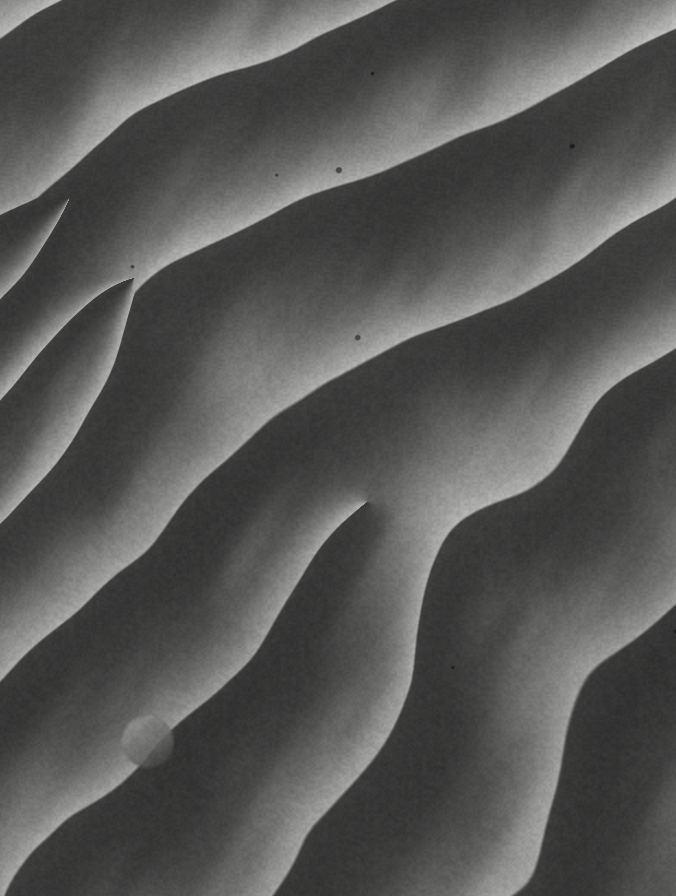
Give the GLSL for this texture, as a Shadertoy shader.

```glsl
// Wind-blown sand ripples seen from above, in soft grey light.
// A warped phase field counts the crests; forks add a turn of phase where a
// crest splits. Each period runs from dark lee to bright crest, then grain.
#define SHADOW 0.215
#define LIGHT 0.50
#define FALLOFF 2.6
#define EDGE 0.022
#define WARP 0.26
#define STREAK 0.30
#define GRAIN 0.075
#define CREST_ANGLE 0.80
#define STREAK_ANGLE 1.05
#define SPECK_CELLS 9.0
#define MOUND vec3(0.165, 0.172, 0.032)

const float TAU = 6.28319;

float hash(vec2 p) {
    return fract(sin(dot(p, vec2(127.1, 311.7))) * 43758.5);
}

float noise(vec2 p) {
    vec2 i = floor(p), f = fract(p);
    f = f * f * f * (f * (f * 6.0 - 15.0) + 10.0);
    float low = mix(hash(i), hash(i + vec2(1, 0)), f.x);
    float high = mix(hash(i + vec2(0, 1)), hash(i + vec2(1, 1)), f.x);
    return mix(low, high, f.y);
}

// Coordinates along and across a direction
vec2 turn(vec2 p, float angle) {
    float c = cos(angle), s = sin(angle);
    return vec2(c * p.x + s * p.y, c * p.y - s * p.x);
}

// One extra crest that fans out down-left from a core point
float fork(vec2 q, float fan) {
    vec2 r = turn(q, CREST_ANGLE);
    return smoothstep(-fan, fan, atan(-r.y, -r.x) / TAU);
}

// Crest count: whole numbers lie on the crests
float ripplePhase(vec2 p) {
    float depth = 1.0 - p.y;
    float phase = 3.0 * p.x + 6.0 * depth - 1.6 * depth * depth - 0.9;
    phase += 0.45 * smoothstep(0.5, 0.95, p.x + p.y);
    phase += fork(p - vec2(0.41, 0.44), 0.5);
    phase += fork(p - vec2(0.078, 0.78), 0.13);
    phase += fork(p - vec2(0.150, 0.69), 0.13);
    vec2 bend = turn(p, CREST_ANGLE) * vec2(7.0, 4.0);
    return phase + WARP * (noise(bend + 3.7) - 0.5)
                 + 0.25 * WARP * (noise(bend * 2.1 + 8.0) - 0.5);
}

float tone(float t) {
    return SHADOW + LIGHT * pow(clamp(t, 0.0, 1.0), FALLOFF);
}

float sandShade(vec2 p, float pixel) {
    float t = fract(ripplePhase(p));

    // Soft wind streaks, strongest in the middle of each slope
    vec2 along = turn(p, STREAK_ANGLE);
    float streak = noise(along * vec2(6.0, 23.0)) * 0.65
                 + noise(along * vec2(11.0, 44.0) + 5.0) * 0.35 - 0.5;
    float slope = t + STREAK * streak * sin(0.5 * TAU * t);

    // Lee side starts a little lighter right under the crest
    float shade = tone(slope) + 0.035 * exp(-t * 9.0);
    shade *= mix(0.88, 1.04, p.y) + 0.14 * (noise(p * 4.0 + 2.0) - 0.5);

    // Crisp but smoothed crest line
    float width = max(EDGE, 9.0 * pixel);
    return mix(shade, SHADOW + 0.03, smoothstep(1.0 - width, 1.0, t));
}

// Small half-buried dome lit from the upper left
float addMound(float shade, vec2 p, float pixel) {
    vec2 q = (p - MOUND.xy) / MOUND.z;
    float r = length(q);
    float lit = 0.42 + 0.16 * dot(q, vec2(-0.6, 0.8));
    float soft = max(0.2, pixel / MOUND.z);
    return mix(shade, lit, 0.85 * (1.0 - smoothstep(1.0 - soft, 1.0, r)));
}

// Sparse dark specks, one at most in each cell
float speckMask(vec2 p, float pixel) {
    vec2 cell = floor(p * SPECK_CELLS);
    vec2 jitter = 0.2 + 0.6 * vec2(hash(cell + 4.1), hash(cell + 9.3));
    float radius = mix(0.0012, 0.0035, hash(cell + 2.6));
    float d = length(p - (cell + jitter) / SPECK_CELLS);
    float spot = 1.0 - smoothstep(radius - pixel, radius + pixel, d);
    return spot * step(0.85, hash(cell + 7.7));
}

void mainImage(out vec4 fragColor, in vec2 fragCoord) {
    vec2 p = fragCoord / iResolution.y;
    float pixel = 1.0 / iResolution.y;

    float shade = addMound(sandShade(p, pixel), p, pixel);
    shade *= 1.0 - 0.5 * speckMask(p, pixel);

    // Fine sand grain, stronger on lit slopes
    float grain = 0.6 * noise(p * 410.0) + 0.4 * noise(p * 190.0 + 31.0) - 0.5;
    shade += GRAIN * grain * (0.35 + 1.3 * shade);

    fragColor = vec4(shade * vec3(1.0, 1.0, 0.992), 1.0);
}
```
